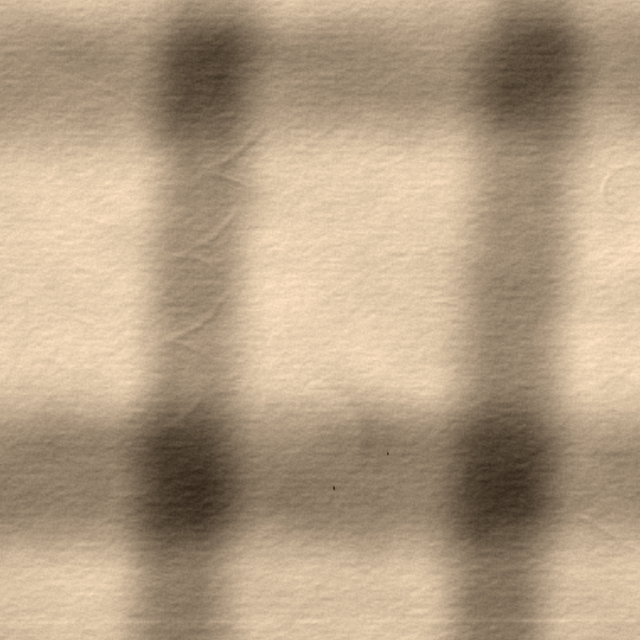
Reproduce this texture procedurally as a WebGL 1 fragment shader.

```glsl
precision highp float;
uniform vec2 u_resolution;

float hash(vec2 p) {
  vec3 q = fract(vec3(p.xyx) * 0.1031);
  q += dot(q, q.yzx + 33.33);
  return fract((q.x + q.y) * q.z);
}

float noise(vec2 p) {
  vec2 i = floor(p), f = fract(p);
  f = f * f * (3.0 - 2.0 * f);
  return mix(mix(hash(i), hash(i + vec2(1, 0)), f.x),
             mix(hash(i + vec2(0, 1)), hash(i + vec2(1, 1)), f.x), f.y);
}

float fbm(vec2 p) {
  float sum = 0.0, gain = 0.5;
  for (int i = 0; i < 4; i++) {
    sum += gain * noise(p);
    p = p * 2.03 + 17.3;
    gain *= 0.5;
  }
  return sum;
}

// Soft ridge along a bowed stroke from a to b
float ridge(vec2 p, vec2 a, vec2 b, float bow) {
  vec2 along = b - a;
  float h = clamp(dot(p - a, along) / dot(along, along), 0.0, 1.0);
  vec2 side = normalize(vec2(-along.y, along.x));
  float d = length(p - a - along * h - side * bow * 4.0 * h * (1.0 - h));
  return exp(-d * d / 0.00003) * (0.45 + 0.55 * sin(3.1416 * h));
}

float creases(vec2 p) {
  p += 0.008 * (vec2(noise(p * 30.0), noise(p * 30.0 + 40.0)) - 0.5);
  float sum = 0.0;
  // Zigzag folds down the left bar
  for (int i = 0; i < 4; i++) {
    float k = float(i);
    vec2 tip = vec2(0.245 + 0.067 * exp(-0.9 * k), 0.729 - 0.132 * k);
    float fade = k > 2.5 ? 0.6 : 1.0;
    sum += fade * ridge(p, tip, tip + vec2(0.1, 0.075) * fade, -0.008);
    sum += fade * ridge(p, tip, tip + vec2(0.085, -0.032) * fade, 0.01);
  }
  // Short wrinkles on the left
  for (int i = 0; i < 4; i++) {
    float k = float(i);
    vec2 a = vec2(0.1 - 0.01 * k, 0.675 - 0.077 * k);
    sum += 0.7 * ridge(p, a, a + vec2(0.1, -0.025), -0.008);
  }
  // Folds near the top
  for (int i = 0; i < 3; i++) {
    float k = float(i);
    vec2 a = vec2(0.155 - 0.02 * k, 0.965 - 0.1 * k);
    sum += 0.7 * ridge(p, a, a + vec2(0.09, -0.035 - 0.02 * k), 0.014);
    a = vec2(0.32, 0.88 - 0.07 * k);
    sum += 0.6 * ridge(p, a, a + vec2(0.07, 0.005), 0.006);
  }
  sum += 0.5 * ridge(p, vec2(0.04, 0.81), vec2(0.09, 0.735), 0.01);
  sum += 0.5 * ridge(p, vec2(0.235, 1.0), vec2(0.26, 0.975), 0.01);
  sum += 0.4 * ridge(p, vec2(0.535, 0.98), vec2(0.57, 0.935), -0.008);
  sum += 0.7 * ridge(p, vec2(0.45, 0.77), vec2(0.505, 0.75), 0.006);
  sum += 0.5 * ridge(p, vec2(0.46, 0.765), vec2(0.53, 0.81), 0.0);
  // Small leaf
  sum += 0.7 * ridge(p, vec2(0.475, 0.917), vec2(0.535, 0.885), 0.016);
  sum += 0.7 * ridge(p, vec2(0.475, 0.917), vec2(0.535, 0.885), -0.016);
  // Partial ring at the right edge
  float ring = length((p - vec2(0.995, 0.7)) * vec2(1.0, 1.15)) - 0.053;
  sum += 0.8 * exp(-ring * ring / 0.00003);
  // Lower right folds
  sum += ridge(p, vec2(0.87, 0.225), vec2(1.02, 0.13), -0.006);
  sum += 0.5 * ridge(p, vec2(0.77, 0.105), vec2(0.92, 0.09), 0.015);
  sum += 0.5 * ridge(p, vec2(0.91, 0.295), vec2(1.02, 0.295), 0.004);
  return sum;
}

float relief(vec2 p) {
  return 0.5 * creases(p) + 0.8 * fbm(p * vec2(65.0, 115.0));
}

// Blurred shadow profile across a bar
float bar(float d, float core, float edge) {
  return 1.0 - smoothstep(core, edge, abs(d));
}

void main() {
  vec2 p = gl_FragCoord.xy / u_resolution;
  vec2 q = p + 0.03 * (vec2(fbm(p * 7.0), fbm(p * 7.0 + 30.0)) - 0.47);

  // Crossing window-bar shadows
  float left = bar(q.x - 0.281 - 0.048 * q.y, 0.02, 0.12);
  float right = bar(q.x - 0.773 - 0.06 * q.y, 0.02, 0.125);
  float upper = bar(q.y - 0.88 - 0.015 * q.x, 0.02, 0.16);
  float lower = bar(q.y - 0.255, 0.03, 0.165);
  float ends = 1.0 - 0.3 * smoothstep(0.93, 1.02, p.y);
  float shade = 0.07 + (0.4 * left + 0.41 * right) * ends;
  shade += 0.39 * upper + (0.49 - 0.1 * smoothstep(0.8, 1.0, p.x)) * lower;
  shade += 0.08 * (1.0 - smoothstep(0.0, 0.25, p.y));
  shade += 0.08 * right * (1.0 - smoothstep(0.0, 0.2, p.y));

  // Uneven paper tone and a broad curved dent
  shade += 0.2 * (fbm(p * vec2(9.0, 13.0) + 5.0) - 0.47);
  float dent = length(p - vec2(0.47, 0.31)) - 0.1;
  shade += 0.09 * smoothstep(-0.015, 0.005, dent) * (1.0 - smoothstep(0.005, 0.07, dent))
         * smoothstep(0.46, 0.56, p.x) * smoothstep(0.25, 0.32, p.y);

  // Side-lit relief, laid lines and grain
  float lit = relief(p) - relief(p + vec2(-0.0025, 0.0035));
  shade -= 0.27 * lit;
  shade += 0.012 * sin(p.y * 480.0 + 2.0 * noise(p * 12.0));
  shade += 0.07 * (noise(p * 380.0) - 0.5);

  // Pale seam near the bottom
  float seam = (p.y - 0.027 - 0.004 * p.x) / 0.003;
  shade -= 0.1 * exp(-seam * seam) * (0.4 + 0.6 * noise(p * vec2(25.0, 3.0)));

  // Tiny dark flecks
  float fleck = min(length((p - vec2(0.522, 0.237)) * vec2(1.5, 0.8)),
                    length((p - vec2(0.606, 0.291)) * vec2(1.8, 1.0)));
  shade += 0.4 * (1.0 - smoothstep(0.001, 0.004, fleck));

  vec3 color = mix(vec3(0.95, 0.85, 0.725), vec3(0.25, 0.2, 0.145), clamp(shade, -0.05, 1.06));
  gl_FragColor = vec4(color, 1.0);
}
```
